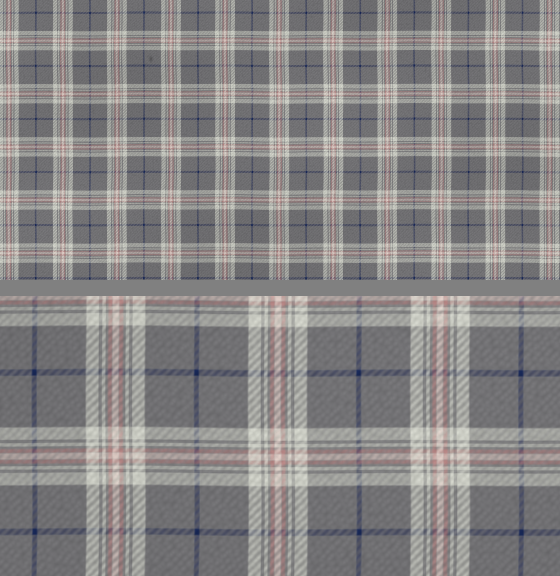
Top: the whole. Bottom: its middle third, enlarged.
A Shadertoy shader for this texture:

```glsl
// Woven tartan cloth: pale and red stripe groups on grey twill, crossed by thin navy lines.

// Layout, in units of the canvas height
const vec2 REPEAT = vec2(0.1931, 0.1896);
const vec2 FIRST_STRIPE = vec2(0.0315, 0.0964);
const vec2 NAVY_OFFSET = vec2(0.5, 0.526);    // in repeats

// Stripe edges, measured from the stripe centre in repeats
const float CORE_EDGE = 0.020;
const vec2 RED_BAND = vec2(0.020, 0.046);
const vec2 THIN_BAND = vec2(0.060, 0.085);
const vec2 WIDE_BAND = vec2(0.102, 0.182);
const float GAP_TINT = 0.30;                  // pale threads within the gaps
const vec2 NAVY_HALF = vec2(0.014, 0.019);

// Yarn colours
const vec3 GREY = vec3(0.432, 0.430, 0.440);
const vec3 PALE = vec3(0.770, 0.777, 0.742);
const vec3 CREAM = vec3(0.830, 0.760, 0.735);
const vec3 RED = vec3(0.680, 0.500, 0.495);
const vec3 NAVY = vec3(0.090, 0.150, 0.330);

// Weave and wear
const float WARP_SHARE = 0.53;
const float TWILL_RIBS = 18.0;                // per repeat
const float TWILL_CONTRAST = 0.12;
const float RIB_SHADE = 0.025;
const float GRAIN_CELLS = 150.0;              // per canvas height
const float GRAIN_AMOUNT = 0.10;
const float FADE_AMOUNT = 0.016;
const float WOBBLE = 0.0006;
const vec2 SLUB_POS = vec2(0.539, 0.789);
const vec2 SLUB_SIZE = vec2(0.006, 0.010);
const float TAU = 6.2831853;

vec2 hash22(vec2 p) {
    vec3 q = fract(p.xyx * vec3(0.1031, 0.1030, 0.0973));
    q += dot(q, q.yzx + 33.33);
    return fract((q.xx + q.yz) * q.zy);
}

// Distance to the nearest scattered point
float cellular(vec2 p) {
    vec2 cell = floor(p);
    float nearest = 2.0;
    for (int j = -1; j <= 1; j++)
        for (int i = -1; i <= 1; i++) {
            vec2 c = cell + vec2(i, j);
            nearest = min(nearest, distance(p, c + hash22(c)));
        }
    return nearest;
}

float below(float d, float edge, float soft) {
    return 1.0 - smoothstep(edge - soft, edge + soft, d);
}

float band(float d, vec2 edges, float soft) {
    return below(d, edges.y, soft) - below(d, edges.x, soft);
}

float distanceToLine(float t) {
    return abs(fract(t + 0.5) - 0.5);
}

// Yarn colour across one set of threads; t counts repeats
vec3 yarn(float t, float navyOffset, float navyHalf, float soft) {
    float d = distanceToLine(t);
    float stripes = band(d, WIDE_BAND, soft) + band(d, THIN_BAND, soft);
    float pale = max(stripes, GAP_TINT * below(d, WIDE_BAND.x, soft));
    vec3 col = mix(GREY, PALE, pale);
    col = mix(col, RED, band(d, RED_BAND, soft));
    col = mix(col, CREAM, below(d, CORE_EDGE, soft));
    return mix(col, NAVY, below(distanceToLine(t - navyOffset), navyHalf, soft));
}

// Squared blend, so that the lighter yarn dominates
vec3 blendYarns(vec3 a, vec3 b, float share) {
    return sqrt(mix(a * a, b * b, share));
}

void mainImage(out vec4 fragColor, in vec2 fragCoord) {
    vec2 p = fragCoord / iResolution.y;
    float pixel = 1.0 / (iResolution.y * REPEAT.y);
    float soft = max(0.008, 0.6 * pixel);

    // Slight drift of the threads
    vec2 drift = WOBBLE * (sin(p.yx * vec2(9.0, 7.0)) + sin(p.yx * vec2(23.0, 19.0) + 1.7));
    vec2 t = (p + drift - FIRST_STRIPE) / REPEAT;

    // Diagonal twill decides which thread lies on top
    float ribFade = 1.0 - smoothstep(0.36, 0.5, TWILL_RIBS * pixel);
    float rib = sin(TAU * TWILL_RIBS * (t.x - t.y)) * ribFade;
    vec3 warp = yarn(t.x, NAVY_OFFSET.x, NAVY_HALF.x, soft);
    vec3 weft = yarn(t.y, NAVY_OFFSET.y, NAVY_HALF.y, soft);
    vec3 col = blendYarns(weft, warp, WARP_SHARE + TWILL_CONTRAST * rib);
    col *= 1.0 + RIB_SHADE * rib;

    // Fuzzy grain, uneven fading and one dark slub
    col *= 1.0 + GRAIN_AMOUNT * (0.48 - cellular(p * GRAIN_CELLS));
    col *= 1.0 + FADE_AMOUNT * (sin(p.x * 5.1 + p.y * 3.3) + sin(p.y * 8.7 - p.x * 2.9));
    vec2 slub = (p - SLUB_POS) / SLUB_SIZE;
    col *= 1.0 - 0.22 * exp(-dot(slub, slub));

    fragColor = vec4(clamp(col, 0.0, 1.0), 1.0);
}
```
